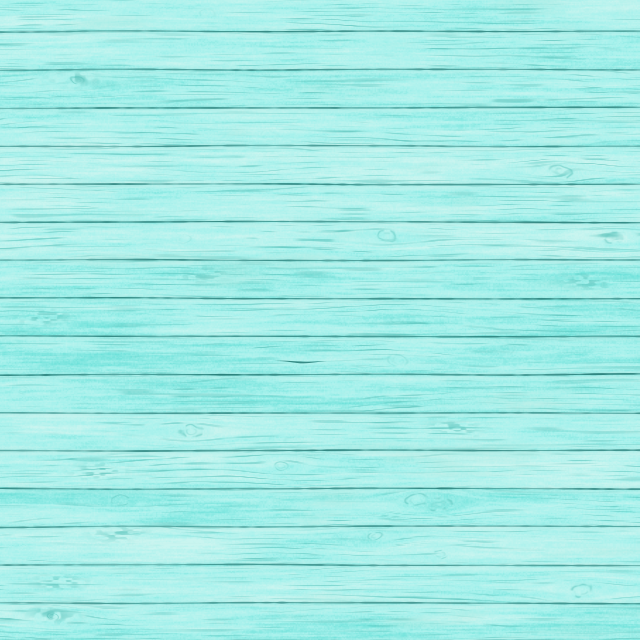
Write a Shadertoy shader that draws this texture.

```glsl
#define PLANKS 16.8
#define SEAM_HALF_WIDTH 0.019
#define GRAIN_LINES 7.0
#define KNOTS 3
#define DEEP_PAINT vec3(0.42, 0.88, 0.85)
#define MID_PAINT vec3(0.65, 0.945, 0.925)
#define PALE_PAINT vec3(0.79, 0.96, 0.94)
#define GRAIN_COLOR vec3(0.35, 0.76, 0.73)
#define SEAM_COLOR vec3(0.16, 0.50, 0.48)
#define WORN_COLOR vec3(0.70, 0.90, 0.86)

float hash(vec2 p) {
    vec3 q = fract(p.xyx * vec3(0.1031, 0.1030, 0.0973));
    q += dot(q, q.yzx + 33.33);
    return fract((q.x + q.y) * q.z);
}

float noise(vec2 p) {
    vec2 i = floor(p), f = fract(p);
    f = f * f * (3.0 - 2.0 * f);
    return mix(mix(hash(i), hash(i + vec2(1, 0)), f.x),
               mix(hash(i + vec2(0, 1)), hash(i + vec2(1, 1)), f.x), f.y);
}

float fbm(vec2 p) {
    float sum = 0.0, amp = 0.5;
    for (int i = 0; i < 4; i++) {
        sum += amp * noise(p);
        p = p * 2.03 + 17.1;
        amp *= 0.5;
    }
    return sum / 0.9375;
}

// Coverage of a stroke at distance d from its centre
float stroke(float d, float halfWidth, float pixel) {
    float inner = min(d + halfWidth, 0.5 * pixel), outer = max(d - halfWidth, -0.5 * pixel);
    return clamp((inner - outer) / pixel, 0.0, 1.0);
}

void mainImage(out vec4 fragColor, in vec2 fragCoord) {
    // One unit is the height of a plank
    vec2 p = fragCoord / iResolution.y * PLANKS;
    float pixel = PLANKS / iResolution.y;
    p.y += 0.03 + 0.04 * (noise(vec2(p.x * 0.3, floor(p.y + 0.5) * 7.0)) - 0.5);
    float row = floor(p.y), v = fract(p.y);
    float plankTone = hash(vec2(row, 5.0)) - 0.5;

    // Knots push the grain aside and leave thin broken rings and smudges
    float grainY = v, knotRing = 0.0, knotPale = 0.0, smudge = 0.0;
    for (int i = 0; i < KNOTS; i++) {
        vec2 seed = vec2(row * 3.7 + 2.0, float(i) * 11.3 + 1.0);
        float x = (float(i) + hash(seed)) * PLANKS / float(KNOTS);
        float y = mix(0.2, 0.8, hash(seed + 4.1));
        float size = mix(0.07, 0.17, hash(seed + 8.3));
        float strength = smoothstep(0.3, 0.9, hash(seed + 12.7));
        vec2 d = vec2(p.x - x, v - y);
        d.y += 0.3 * d.x * (hash(seed + 3.3) - 0.5) * exp(-d.x * d.x);
        float r = length(d / vec2(size * 1.8, size));
        r += 0.5 * (noise(p * 6.0) - 0.5);
        grainY -= 0.85 * d.y * strength * exp(-dot(d * d, vec2(0.8, 9.0)));
        float side = smoothstep(0.25, 0.7, noise(d * 7.0 + seed));
        knotRing += strength * side * exp(-35.0 * (r - 1.0) * (r - 1.0));
        knotRing += 0.5 * strength * (1.0 - side) * exp(-30.0 * (r - 0.5) * (r - 0.5));
        knotPale += strength * exp(-2.0 * r * r);
        vec2 s = d - vec2(0.4 * (hash(seed + 6.6) - 0.5), 0.05);
        smudge += step(0.8, hash(seed + 20.9)) * exp(-dot(s * s, vec2(3.0, 30.0)));
    }

    // Paint tone: faint patches, long streaks, fine fibres and brushed speckle
    vec2 wood = vec2(p.x + row * 23.7, grainY + row * 9.0);
    float patches = fbm(wood * vec2(0.25, 1.4)) - 0.5;
    float streaks = fbm(wood * vec2(0.4, 8.0) + 31.0) - 0.5;
    float fibres = noise(wood * vec2(0.9, 21.0)) - 0.5;
    float flecks = noise(wood * vec2(5.0, 24.0) + 50.0) - 0.5;
    float speckle = noise(p * 27.0) - 0.5;
    float tone = 0.60 + 0.22 * plankTone + 0.52 * patches + 0.62 * streaks
               + 0.24 * fibres + 0.16 * flecks + 0.18 * speckle + 0.1 * knotPale;
    tone = clamp(tone, 0.0, 1.0);
    vec3 color = tone < 0.5 ? mix(DEEP_PAINT, MID_PAINT, tone * 2.0)
                            : mix(MID_PAINT, PALE_PAINT, tone * 2.0 - 1.0);

    // Thin growth lines and hairs, long but fading in and out
    float bend = 3.0 * noise(wood * vec2(0.2, 1.2) + 60.0)
               + 0.4 * noise(wood * vec2(0.9, 3.0));
    float wave = sin(6.2832 * (grainY * GRAIN_LINES + bend));
    float visible = smoothstep(0.38, 0.68, fbm(wood * vec2(0.4, 1.8) + 90.0));
    float broken = smoothstep(0.2, 0.8, noise(wood * vec2(2.0, 11.0) + 14.0));
    float lines = smoothstep(0.6, 1.0, wave) * visible * broken;
    float hairs = smoothstep(0.74, 0.95, noise(wood * vec2(0.7, 20.0) + 7.0));
    color = mix(color, GRAIN_COLOR, clamp(0.55 * lines + 0.36 * hairs, 0.0, 0.7));

    // Knots, smudges and paint worn down to grey
    float scuff = smoothstep(0.4, 0.75, noise(wood * vec2(6.0, 19.0)));
    color = mix(color, GRAIN_COLOR, clamp(0.5 * knotRing + 0.6 * smudge * scuff, 0.0, 0.75));
    float worn = smoothstep(0.62, 0.85, fbm(p * vec2(0.35, 1.6) + 45.0));
    color = mix(color, WORN_COLOR, 0.25 * worn);

    // Occasional long splits that taper at both ends
    float splitX = hash(vec2(row, 71.0)) * PLANKS;
    float taper = max(0.0, 1.0 - abs(p.x - splitX) / mix(0.6, 1.4, hash(vec2(row, 75.0))));
    float splitY = 0.25 + 0.5 * hash(vec2(row, 79.0)) + 0.05 * (noise(vec2(p.x * 1.5, row)) - 0.5);
    float split = stroke(v - splitY, 0.025 * taper, pixel);
    color = mix(color, SEAM_COLOR, 0.9 * split * step(0.76, hash(vec2(row, 83.0))));

    // Thin seams that vary in depth, with a soft shade and a pale edge below
    float edge = v < 0.5 ? v : v - 1.0;
    float seamId = floor(p.y + 0.5);
    float depth = mix(0.5, 1.0, noise(vec2(p.x * 0.7, seamId * 13.0)));
    depth *= mix(0.75, 1.0, hash(vec2(seamId, 19.0)));
    float chips = 0.65 + 0.7 * noise(vec2(p.x * 5.0, seamId * 5.0));
    color = mix(color, PALE_PAINT, 0.35 * exp(-400.0 * (edge + 0.08) * (edge + 0.08)));
    color = mix(color, GRAIN_COLOR, 0.30 * depth * exp(-abs(edge) * 22.0));
    color = mix(color, SEAM_COLOR, depth * stroke(edge, SEAM_HALF_WIDTH * chips, pixel));

    fragColor = vec4(color, 1.0);
}
```
